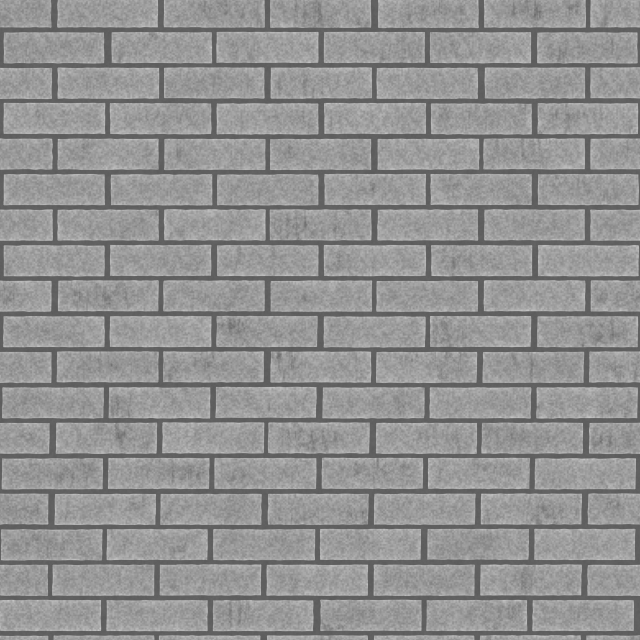
Write a three.js fragment shader that draws this texture.

```glsl
varying vec2 vUv;

float hash(vec2 p) {
  return fract(sin(dot(p, vec2(12.9898, 78.233))) * 43758.5453);
}

float noise(vec2 p) {
  vec2 i = floor(p), f = fract(p);
  f = f * f * (3.0 - 2.0 * f);
  return mix(mix(hash(i), hash(i + vec2(1.0, 0.0)), f.x),
             mix(hash(i + vec2(0.0, 1.0)), hash(i + vec2(1.0, 1.0)), f.x), f.y);
}

float fbm(vec2 p) {
  float sum = 0.0, amp = 0.5;
  for (int i = 0; i < 4; i++) {
    sum += amp * noise(p);
    p = p * 2.03 + 17.3;
    amp *= 0.5;
  }
  return sum / 0.9375;
}

float boxDistance(vec2 p, vec2 halfSize, float radius) {
  vec2 d = abs(p) - halfSize + radius;
  return length(max(d, 0.0)) + min(max(d.x, d.y), 0.0) - radius;
}

void main() {
  // Running bond: 6 bricks across, 18 courses, drifting slightly left near the bottom
  float drift = mix(-0.0046, 0.0018, smoothstep(0.0, 0.6, vUv.y));
  vec2 cellSize = vec2(1.0 / 6.0, 1.0 / 18.03);
  vec2 grid = (vUv - vec2(drift, 0.0104)) / cellSize;
  float row = floor(grid.y);
  grid.x += 0.5 * mod(row, 2.0);
  vec2 id = floor(grid);
  float seed = hash(id + 3.7);

  // Brick outline with small laying errors and a rough edge
  vec2 local = (fract(grid) - 0.5) * cellSize;
  local += (vec2(hash(id + 11.3), hash(id + 23.9)) - 0.5) * vec2(0.0022, 0.0010);
  vec2 halfSize = vec2(0.0790 + 0.0012 * (hash(id + 31.1) - 0.5), 0.0241);
  float dist = boxDistance(local, halfSize, 0.0012);
  dist += (noise(vUv * 110.0) - 0.5) * 0.0010;
  float brickMask = 1.0 - smoothstep(-0.0010, 0.0010, dist);

  // Pale rim fading into a darker face
  float depth = max(-dist, 0.0);
  float rim = exp(-depth / 0.0075) * (0.65 + 0.7 * fbm(vUv * 45.0 + seed * 9.0));
  float lip = 1.0 - smoothstep(0.0005, 0.0030, depth);
  float face = 0.600 + 0.020 * (seed - 0.5) + 0.075 * rim + 0.025 * lip;

  // Cloudy tone, vertical drag marks and dark worn spots
  vec2 wearPos = vUv + id * 0.37;
  float cloud = fbm(wearPos * vec2(28.0, 20.0));
  float patches = smoothstep(0.45, 0.72, fbm(wearPos * vec2(16.0, 24.0) + 5.1));
  float streak = smoothstep(0.50, 0.85, fbm(wearPos * vec2(150.0, 22.0)));
  float spots = smoothstep(0.60, 0.74, fbm(wearPos * vec2(75.0, 60.0) + 41.0));
  float wear = mix(0.35, 1.0, hash(id + 47.7));
  face += 0.050 * (cloud - 0.5);
  face -= wear * patches * (0.020 + 0.085 * streak + 0.075 * spots);
  face -= 0.025 * streak * wear;

  // Fine sandy grain
  float grain = noise(vUv * 390.0) - 0.5 + 0.6 * (noise(vUv * 230.0 + 7.0) - 0.5);
  face += 0.105 * grain;

  float mortar = 0.375 + 0.030 * (fbm(vUv * 60.0) - 0.5) + 0.020 * grain;
  gl_FragColor = vec4(vec3(mix(mortar, face, brickMask)), 1.0);
}
```
